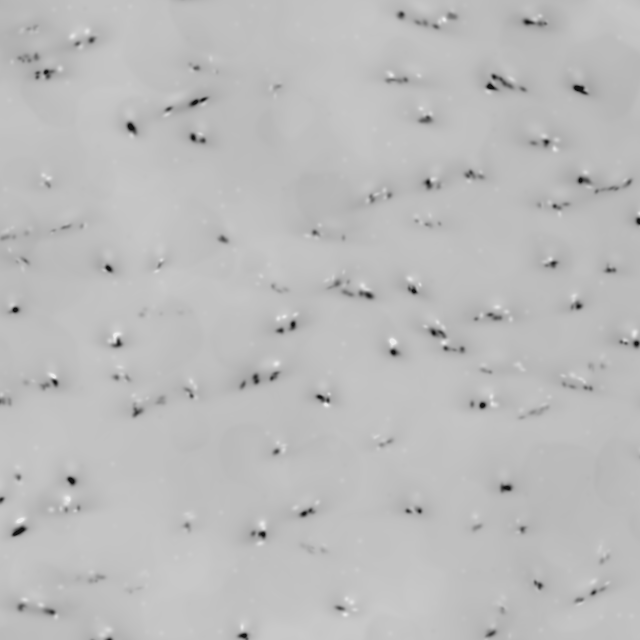
Give the GLSL for this texture, as a WebGL 1 fragment shader.

```glsl
precision highp float;
// Pale grey plaster: a cloudy base with faint overlapping patches, broken by
// short, mostly level rows of dark pits and bright chips. Each row casts a soft
// shadow and a pale fan above it; all parts are scattered on jittered grids.

uniform vec2 u_resolution;

#define BASE_GREY 0.755
#define CLOUD_CONTRAST 0.10
#define PATCH_CELLS 10.0
#define PATCH_CONTRAST 0.022
#define ROW_CELLS 13.0
#define ROW_CHANCE 0.62
#define SHADOW_DEPTH 0.13
#define PIT_DEPTH 0.50
#define CHIP_LIGHT 0.17
#define GRAIN_RADIUS 0.0046
#define SPECK_CELLS 42.0
#define SPECK_CONTRAST 0.05

const int GRAINS = 8;

vec3 hash3(vec2 p) {
  vec3 q = fract(p.xyx * vec3(0.1031, 0.1030, 0.0973));
  q += dot(q, q.yxz + 33.33);
  return fract((q.xxy + q.yzz) * q.zyx);
}

float valueNoise(vec2 p) {
  vec2 cell = floor(p);
  vec2 f = fract(p);
  f = f * f * (3.0 - 2.0 * f);
  float low = mix(hash3(cell).x, hash3(cell + vec2(1.0, 0.0)).x, f.x);
  float high = mix(hash3(cell + vec2(0.0, 1.0)).x, hash3(cell + 1.0).x, f.x);
  return mix(low, high, f.y);
}

float clouds(vec2 p) {
  float sum = 0.0;
  float weight = 0.5;
  for (int i = 0; i < 5; i++) {
    sum += weight * valueNoise(p);
    p = mat2(1.6, 1.2, -1.2, 1.6) * p + 7.3;
    weight *= 0.5;
  }
  return sum;
}

float blob(vec2 offset, vec2 radius) {
  vec2 d = offset / radius;
  return exp(-dot(d, d));
}

// Rounded patches, tinted on one side and fading out towards the other
float patchTone(vec2 uv) {
  float tone = 0.0;
  vec2 home = floor(uv * PATCH_CELLS);
  for (int y = -1; y <= 1; y++) {
    for (int x = -1; x <= 1; x++) {
      vec2 cell = home + vec2(float(x), float(y));
      vec3 place = hash3(cell + 51.0);
      vec3 look = hash3(cell + 87.0);
      vec2 d = uv - (cell + place.xy) / PATCH_CELLS;
      float radius = mix(0.022, 0.075, place.z);
      float angle = 6.2832 * look.x;
      float fade = 0.5 + 0.5 * dot(d, vec2(cos(angle), sin(angle))) / radius;
      float disc = 1.0 - smoothstep(radius - 0.012, radius, length(d));
      tone += (look.y - 0.6) * 2.0 * disc * clamp(fade, 0.0, 1.0);
    }
  }
  return tone * PATCH_CONTRAST;
}

// One row: shadow, fan of light, then its dark and bright grains
float rowTone(vec2 d, vec2 id, float strength) {
  vec3 look = hash3(id + 19.0);
  float halfWidth = mix(0.005, 0.038, look.x * look.x);
  float slope = (look.y - 0.5) * 0.7;
  d.y -= slope * d.x;
  float rise = d.y > 0.0 ? 0.026 : 0.011;
  float tone = -SHADOW_DEPTH * strength * blob(d, vec2(halfWidth + 0.016, rise));
  vec2 fanOffset = d - vec2((look.z - 0.5) * halfWidth, 0.017);
  tone += 0.6 * CHIP_LIGHT * strength * blob(fanOffset, vec2(0.008 + 0.4 * halfWidth, 0.013));
  for (int i = 0; i < GRAINS; i++) {
    vec3 place = hash3(id + 13.7 * float(i + 1));
    vec3 grain = hash3(id + 29.3 * float(i + 1) + 5.0);
    bool isChip = grain.x > 0.58;
    vec2 centre = vec2((place.x * 2.0 - 1.0) * halfWidth, (place.y - 0.5) * 0.009);
    if (isChip) centre += vec2(0.0, (grain.z - 0.3) * 0.026);
    vec2 radius = GRAIN_RADIUS * mix(vec2(0.6), vec2(1.35, 1.1), vec2(place.z, grain.y));
    float height = isChip ? CHIP_LIGHT : -PIT_DEPTH * mix(0.45, 1.0, grain.z);
    tone += height * strength * blob(d - centre, radius);
  }
  return tone;
}

float pittedRows(vec2 uv) {
  float tone = 0.0;
  vec2 home = floor(uv * ROW_CELLS);
  for (int y = -1; y <= 1; y++) {
    for (int x = -1; x <= 1; x++) {
      vec2 cell = home + vec2(float(x), float(y));
      vec3 place = hash3(cell + 131.0);
      float crowding = 0.55 + 0.9 * valueNoise(cell * vec2(0.22, 0.4) + 3.0);
      if (place.z < ROW_CHANCE * crowding) {
        float strength = mix(0.12, 1.0, hash3(cell + 211.0).x);
        tone += rowTone(uv - (cell + place.xy) / ROW_CELLS, cell, strength);
      }
    }
  }
  return tone;
}

// Faint lone specks, more often light than dark
float speckTone(vec2 uv) {
  vec2 cell = floor(uv * SPECK_CELLS);
  vec3 place = hash3(cell + 307.0);
  vec2 d = fract(uv * SPECK_CELLS) - mix(vec2(0.35), vec2(0.65), place.xy);
  float present = step(0.8, place.z);
  return present * (hash3(cell + 401.0).x - 0.35) * SPECK_CONTRAST * blob(d, vec2(0.17));
}

void main() {
  vec2 uv = gl_FragCoord.xy / min(u_resolution.x, u_resolution.y);
  vec2 warp = vec2(valueNoise(uv * 22.0), valueNoise(uv * 22.0 + 40.0)) - 0.5;
  float grey = BASE_GREY + CLOUD_CONTRAST * (clouds(uv * 5.0 + warp * 0.3) - 0.5);
  grey += patchTone(uv + warp * 0.018);
  grey += pittedRows(uv + warp * 0.006);
  grey += speckTone(uv);
  gl_FragColor = vec4(vec3(clamp(grey, 0.08, 0.92)), 1.0);
}
```
